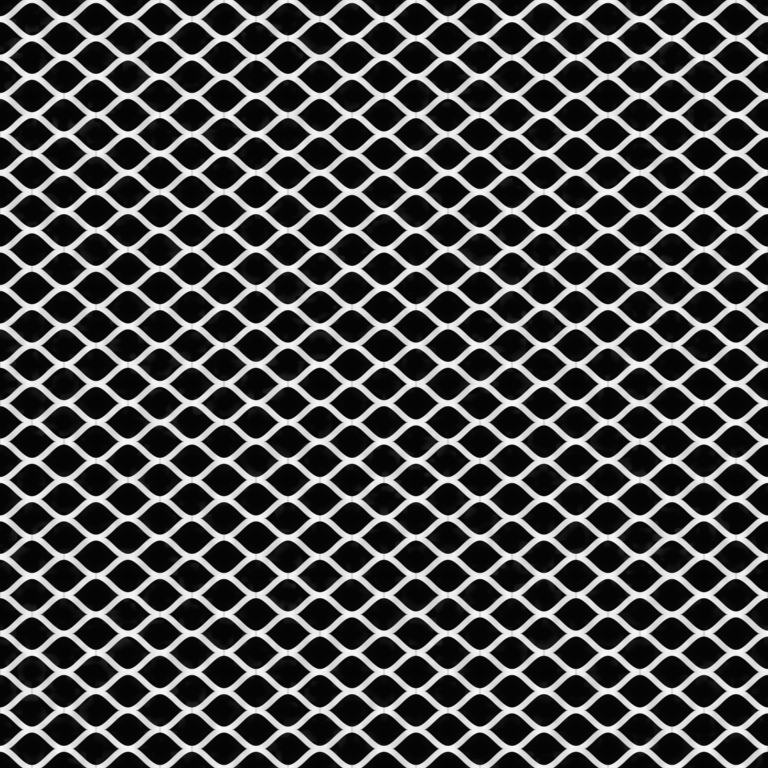
Write a three.js fragment shader that draws this pattern.

```glsl
varying vec2 vUv;

const float TAU = 6.2831853;
const vec2 REPEATS = vec2(12.0, 20.0);
const float HALF_WIDTH = 0.0039;
const float SOFTNESS = 0.0012;
const float HOLE_BLACK = 0.014;
const float WIRE_WHITE = 0.96;
const float WIRE_GREY = 0.82;

float hash(vec2 p) {
  return fract(sin(dot(p, vec2(127.1, 311.7))) * 43758.5453);
}

float valueNoise(vec2 p) {
  vec2 cell = floor(p);
  vec2 f = fract(p);
  f = f * f * (3.0 - 2.0 * f);
  float low = mix(hash(cell), hash(cell + vec2(1.0, 0.0)), f.x);
  float high = mix(hash(cell + vec2(0.0, 1.0)), hash(cell + 1.0), f.x);
  return mix(low, high, f.y);
}

// Slope of the wave in canvas units
float waveSlope(float x, vec2 repeats) {
  return 0.25 * TAU * sin(TAU * x) * repeats.x / repeats.y;
}

// Distance to mirrored waves that meet at every crest
float wireDistance(vec2 p, vec2 repeats) {
  float folded = abs(fract(p.y) - 0.5);
  float wave = 0.25 - 0.25 * cos(TAU * p.x);
  float slope = waveSlope(p.x, repeats);
  return abs(folded - wave) / (repeats.y * sqrt(1.0 + slope * slope));
}

// Faint vertical scratch across some of the joints
float jointSeam(vec2 p, vec2 repeats) {
  vec2 halfCell = floor(p * 2.0 + 0.5);
  float offset = abs(fract(p.x * 2.0 + 0.5) - 0.5) / (2.0 * repeats.x);
  float present = step(0.55, hash(halfCell + 7.0));
  return present * (1.0 - smoothstep(0.0004, 0.0018, offset));
}

// Bright joints, greyer slopes, uneven paint
float wireShade(vec2 uv, vec2 p, vec2 repeats) {
  float steepness = smoothstep(0.35, 0.95, abs(waveSlope(p.x, repeats)));
  float segment = hash(floor(p * 2.0));
  float wear = valueNoise(uv * 130.0);
  float grey = steepness * (0.5 + 0.3 * segment) + 0.45 * (wear - 0.3);
  float shade = mix(WIRE_WHITE, WIRE_GREY, clamp(grey, 0.0, 1.0));
  return shade - 0.1 * jointSeam(p, repeats);
}

// Near black, with dim smudges towards the rim of each hole
float holeShade(vec2 uv, float wireDist) {
  float rim = 1.0 - smoothstep(0.005, 0.02, wireDist);
  float smudge = smoothstep(0.5, 0.8, valueNoise(uv * 110.0));
  float patchy = valueNoise(uv * 24.0 + 31.0);
  return HOLE_BLACK + 0.015 * rim + 0.1 * rim * smudge * patchy;
}

void main() {
  vec2 p = vUv * REPEATS;
  float dist = wireDistance(p, REPEATS);
  float wire = 1.0 - smoothstep(HALF_WIDTH - SOFTNESS, HALF_WIDTH + SOFTNESS, dist);
  float shade = mix(holeShade(vUv, dist), wireShade(vUv, p, REPEATS), wire);
  gl_FragColor = vec4(vec3(shade), 1.0);
}
```
